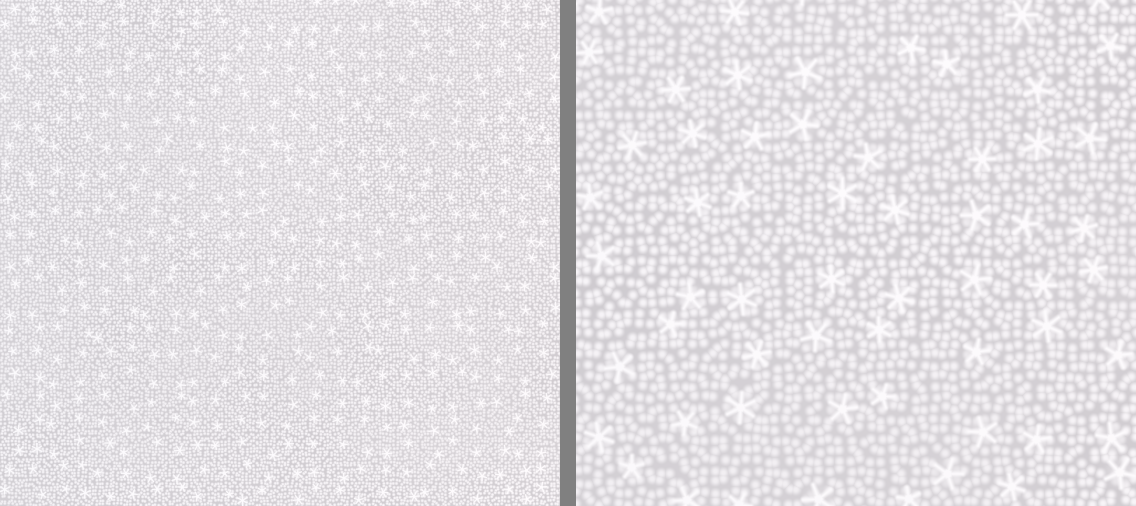
Left, the full canvas; right, a detail of the centre.
Write a Shadertoy shader that draws this pattern.

```glsl
// Pale lilac-grey fabric print: dense soft white dots with scattered small white stars.

const vec3  GROUND_COLOR = vec3(0.822, 0.808, 0.826);
const vec3  DOT_COLOR    = vec3(0.966, 0.955, 0.968);
const vec3  STAR_COLOR   = vec3(0.990, 0.982, 0.992);
const vec3  WARM_TINT    = vec3(0.006, -0.001, -0.004);
const float DOTS_ACROSS  = 160.0;  // dot cells per canvas width
const float STARS_ACROSS = 24.0;   // star cells per canvas width
const float DOT_JITTER   = 0.62;
const float STAR_JITTER  = 0.66;
const float DOT_CORE     = 0.08;   // full brightness inside, in dot cells
const float DOT_EDGE     = 0.70;   // ground colour outside, in dot cells
const float STAR_RADIUS  = 0.20;   // arm length, in star cells
const float ARM_WIDTH    = 0.020;
const float STAR_CORE    = 0.065;
const float STAR_SOFT    = 0.045;
const float PATCH_SCALE  = 9.0;    // patches of weaker print per canvas width
const float TAU          = 6.2832;

vec2 hash2(vec2 p) {
    vec3 q = fract(p.xyx * vec3(0.1031, 0.1030, 0.0973));
    q += dot(q, q.yzx + 33.33);
    return fract((q.xx + q.yz) * q.zy);
}

float valueNoise(vec2 p) {
    vec2 cell = floor(p), f = fract(p);
    f = f * f * (3.0 - 2.0 * f);
    float low  = mix(hash2(cell).x, hash2(cell + vec2(1, 0)).x, f.x);
    float high = mix(hash2(cell + vec2(0, 1)).x, hash2(cell + vec2(1, 1)).x, f.x);
    return mix(low, high, f.y);
}

// Brightness of the nearest jittered dot
float dotField(vec2 p) {
    vec2 cell = floor(p);
    float nearest = 2.0;
    for (int j = -1; j <= 1; j++)
    for (int i = -1; i <= 1; i++) {
        vec2 id = cell + vec2(i, j);
        vec2 center = id + 0.5 + DOT_JITTER * (hash2(id + 57.0) - 0.5);
        nearest = min(nearest, length(p - center));
    }
    return 1.0 - smoothstep(DOT_CORE, DOT_EDGE, nearest);
}

// Distance to an asterisk with a round core
float starDistance(vec2 p, float arms, float turn, float radius) {
    float sector = TAU / arms;
    float angle = mod(atan(p.y, p.x) + turn, sector) - 0.5 * sector;
    vec2 q = length(p) * vec2(cos(angle), sin(angle));
    q.x -= clamp(q.x, 0.0, radius);
    return min(length(q) - ARM_WIDTH, length(p) - STAR_CORE);
}

// x: star coverage, y: clearing around the star
vec2 starField(vec2 p, float pixel) {
    vec2 cell = floor(p);
    vec2 field = vec2(0.0);
    float soft = max(STAR_SOFT, pixel);
    for (int j = -1; j <= 1; j++)
    for (int i = -1; i <= 1; i++) {
        vec2 id = cell + vec2(i, j);
        vec2 shape = hash2(id + 311.0);
        vec2 offset = p - id - 0.5 - STAR_JITTER * (hash2(id + 129.0) - 0.5);
        float radius = STAR_RADIUS * mix(0.8, 1.1, shape.x);
        float arms = 5.0 + floor(2.0 * shape.y);
        float d = starDistance(offset, arms, TAU * shape.x, radius);
        float cover = 1.0 - smoothstep(-0.5 * soft, soft, d);
        float clearing = 1.0 - smoothstep(0.6 * radius, 1.25 * radius, length(offset));
        field = max(field, vec2(cover, clearing));
    }
    return field;
}

void mainImage(out vec4 fragColor, in vec2 fragCoord) {
    vec2 uv = fragCoord / iResolution.x;

    // Dots, with patches where the print is fainter
    float dots = dotField(uv * DOTS_ACROSS);
    float patchNoise = valueNoise(uv * PATCH_SCALE + 20.0);
    float contrast = mix(0.78, 1.12, patchNoise);
    dots = 0.53 + (dots - 0.53) * contrast;

    // Stars sit in a slightly cleared ground
    vec2 stars = starField(uv * STARS_ACROSS, STARS_ACROSS / iResolution.x);
    dots = mix(dots, 0.42, 0.55 * stars.y);

    vec3 color = mix(GROUND_COLOR, DOT_COLOR, dots);
    color = mix(color, STAR_COLOR, stars.x);

    // Faint drift from cool to warm and uneven light
    color += WARM_TINT * (uv.x - 0.4);
    color += 0.012 * (valueNoise(uv * 4.0 + 7.0) - 0.5);
    fragColor = vec4(clamp(color, 0.0, 1.0), 1.0);
}
```
